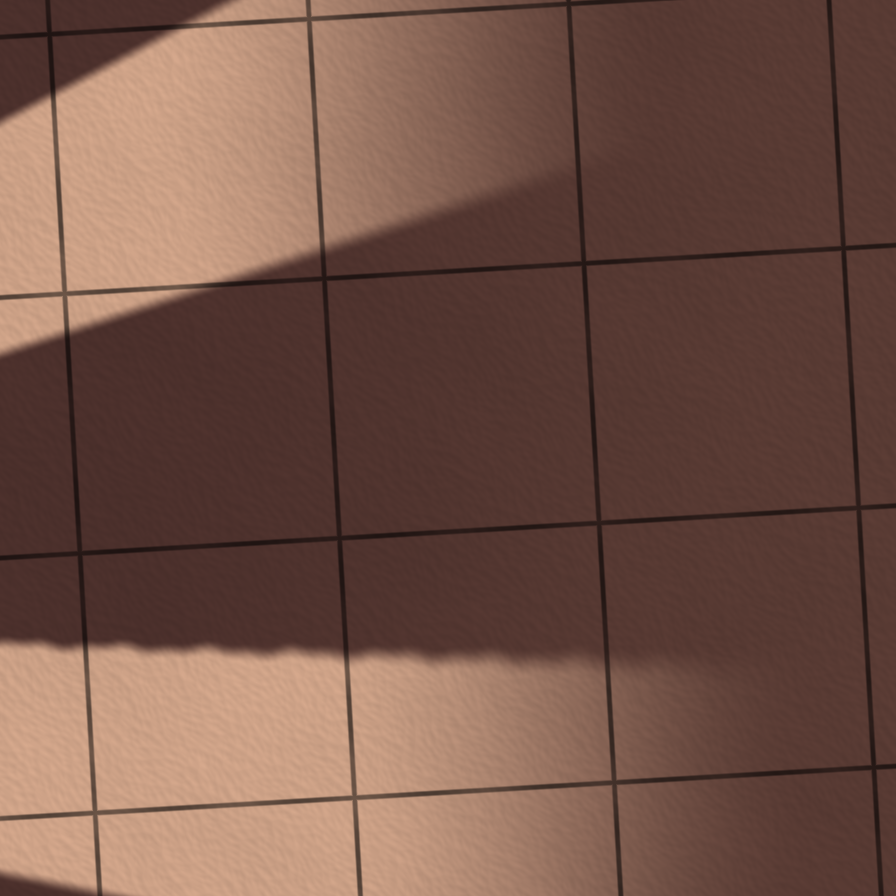
Reproduce this texture procedurally as a Shadertoy shader.

```glsl
// Tilted square plaster tiles with thin dark joints, crossed by two fading wedges of warm light.
#define TILE_SIZE 0.2902
#define TILE_TILT 0.0584
#define TILE_ORIGIN vec2(0.362, 0.689)
#define JOINT_HALF_WIDTH 0.0027
#define JOINT_SHADE 0.40
#define GRAIN_SCALE vec2(75.0, 135.0)
#define GRAIN_STRENGTH 0.10
#define EDGE_BLUR 0.009
#define LIT_COLOR vec3(0.80, 0.63, 0.525)
#define SHADOW_COLOR vec3(0.295, 0.187, 0.170)
#define DIM_COLOR vec3(0.345, 0.228, 0.200)

vec2 hash2(vec2 cell) {
    vec3 h = fract(cell.xyx * vec3(0.1031, 0.1030, 0.0973));
    h += dot(h, h.yzx + 33.33);
    return fract((h.xx + h.yz) * h.zy);
}

// Distance to the nearest scattered cell point
float cellular(vec2 p) {
    vec2 cell = floor(p), local = fract(p);
    float nearest = 2.0;
    for (int y = -1; y <= 1; y++) {
        for (int x = -1; x <= 1; x++) {
            vec2 offset = vec2(x, y);
            vec2 d = offset + hash2(cell + offset) - local;
            nearest = min(nearest, dot(d, d));
        }
    }
    return sqrt(nearest);
}

// Plaster height, stretched along the falling diagonal
float plasterHeight(vec2 p) {
    vec2 q = vec2(p.x - p.y, p.x + p.y) * 0.7071 * GRAIN_SCALE;
    q += 0.35 * sin(q.yx * 0.7 + vec2(0.0, 1.9));
    return 0.6 * cellular(q) + 0.4 * cellular(q * 0.53 + 17.0);
}

// Broad uneven tone made from layered sines
float mottling(vec2 p) {
    float sum = 0.0, weight = 0.5;
    for (int i = 0; i < 4; i++) {
        sum += weight * sin(p.x * 13.0 + 1.7 * sin(p.y * 11.0)) * sin(p.y * 15.0 + p.x * 4.0);
        p = mat2(0.8, 0.6, -0.6, 0.8) * p * 1.8 + 0.37;
        weight *= 0.6;
    }
    return sum;
}

// Light between a lower and an upper edge, fading out to the right
float lightWedge(vec2 p, float lower, float upper, vec2 fade) {
    float blur = EDGE_BLUR + 0.022 * p.x * p.x;
    float inside = smoothstep(-blur, blur, p.y - lower)
                 * smoothstep(-blur, blur, upper - p.y);
    return inside * (1.0 - smoothstep(fade.x, fade.y, p.x));
}

float sunlight(vec2 p) {
    float ripple = 0.0022 * sin(p.x * 61.0) + 0.0014 * sin(p.x * 137.0 + 1.3);
    float high = lightWedge(p, 0.605 + 0.325 * p.x, 0.863 + 0.526 * p.x, vec2(0.16, 0.76));
    float low = lightWedge(p, 0.026 - 0.2 * p.x, 0.281 - 0.032 * p.x + ripple, vec2(0.36, 0.91));
    return max(high, low);
}

// Coverage of the joints between tiles
float joints(vec2 p, float pixel) {
    float c = cos(TILE_TILT), s = sin(TILE_TILT);
    vec2 q = p - TILE_ORIGIN;
    vec2 grid = vec2(c * q.x + s * q.y, c * q.y - s * q.x) / TILE_SIZE;
    vec2 dist = abs(fract(grid + 0.5) - 0.5) * TILE_SIZE;
    float soft = max(pixel, 0.0014);
    vec2 line = 1.0 - smoothstep(JOINT_HALF_WIDTH - soft, JOINT_HALF_WIDTH + soft, dist);
    return max(line.x, line.y);
}

void mainImage(out vec4 fragColor, in vec2 fragCoord) {
    vec2 p = fragCoord / iResolution.xy;

    // Shadow warms to the right; light lies over it
    vec3 shade = mix(SHADOW_COLOR, DIM_COLOR, smoothstep(0.1, 0.9, p.x));
    vec3 color = mix(shade, LIT_COLOR, sunlight(p));

    // Raking relief of the plaster and gentle blotches
    float relief = plasterHeight(p) - plasterHeight(p + vec2(0.0025, 0.003));
    color *= 1.0 + GRAIN_STRENGTH * relief + 0.022 * mottling(p);

    // Dark joints, slightly worn along their length
    float wear = 0.9 + 0.1 * sin(p.x * 47.0 + 2.0 * sin(p.y * 39.0));
    color *= 1.0 - (1.0 - JOINT_SHADE) * wear * joints(p, 0.75 / iResolution.y);

    fragColor = vec4(color, 1.0);
}
```
